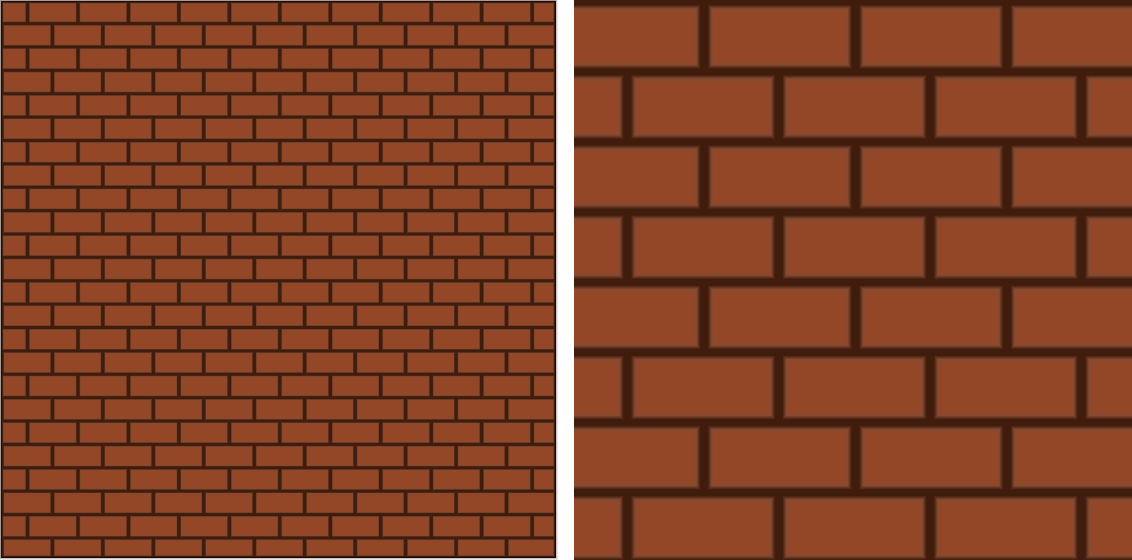
Left: the whole. Right: its middle third, enlarged.
A Shadertoy shader for this texture:

```glsl
// Running-bond wall of plain red-brown bricks with dark mortar and a thin frame.

// Distance to the nearest line of a set with the given spacing.
float lineDistance(float x, float spacing) {
    return abs(fract(x / spacing + 0.5) - 0.5) * spacing;
}

void mainImage(out vec4 fragColor, in vec2 fragCoord) {
    float pixel = 1.0 / iResolution.y;
    vec2 size = iResolution.xy * pixel;
    vec2 p = fragCoord * pixel;
    p.y = 1.0 - p.y; // courses are counted downward

    // Courses, each shifted by about half a brick from the one above
    float courseHeight = 0.04175, brickLength = 0.0901;
    float fromJoint = p.y - 0.0421;
    float course = floor(fromJoint / courseHeight);
    float shift = 0.0936 + 0.0457 * mod(course, 2.0);

    // Distance from the mortar edge, positive inside a brick
    float bed = lineDistance(fromJoint, courseHeight) - 0.0030;
    float head = lineDistance(p.x - shift, brickLength) - 0.0034;
    // The frame sits slightly nearer to the left and top edges
    vec2 toEdge = min(p - 0.0012, size - 0.0033 - p);
    float border = min(toEdge.x, toEdge.y);
    float inside = min(min(bed, head), border - 0.0042);

    // Brick face with a duller rim, blending softly into the mortar
    vec3 mortar = vec3(0.25, 0.11, 0.05);
    vec3 rim = vec3(0.53, 0.29, 0.19);
    vec3 face = vec3(0.58, 0.28, 0.15);
    float soft = max(pixel, 0.0024);
    vec3 color = mix(rim, face, clamp((inside - 0.0025) / pixel + 0.5, 0.0, 1.0));
    color = mix(mortar, color, clamp(inside / soft + 0.5, 0.0, 1.0));

    // Near-black frame line and pale outer margin
    color = mix(vec3(0.11, 0.03, 0.01), color, clamp((border - 0.0021) / pixel + 0.5, 0.0, 1.0));
    color = mix(vec3(0.92, 0.90, 0.89), color, clamp(border / pixel + 0.5, 0.0, 1.0));

    fragColor = vec4(color, 1.0);
}
```
